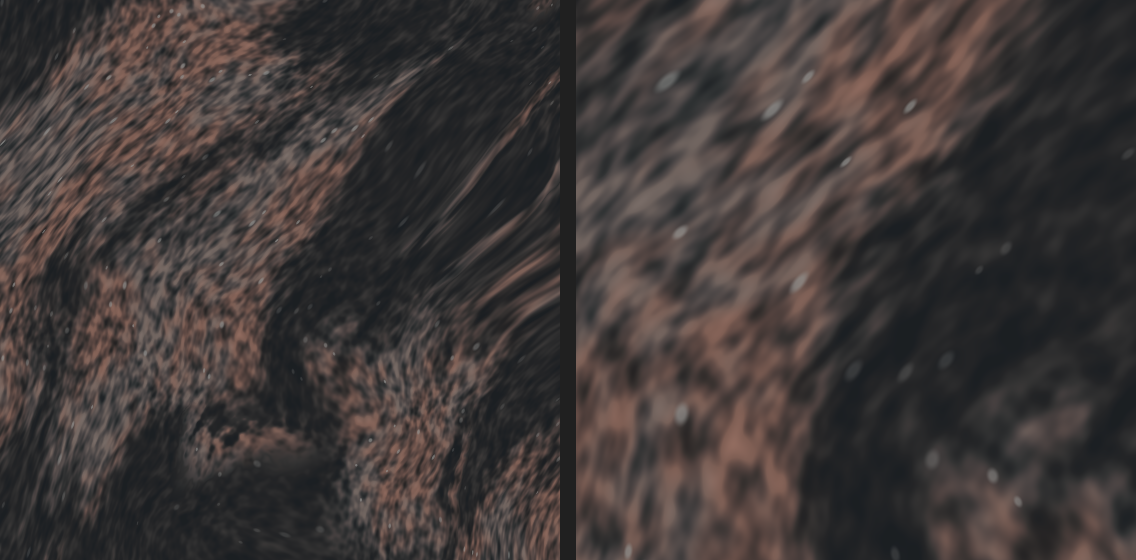
Left, the full canvas; right, a detail of the centre.
A WebGL 2 fragment shader for this texture:

```glsl
#version 300 es
precision highp float;

uniform vec2 u_resolution;
out vec4 fragColor;

const float FLOW_ANGLE = 0.98;             // main direction of the streaks
const float FOLD_SCALE = 1.8;
const float FOLD_AMOUNT = 0.21;
const float RIPPLE_SCALE = 6.5;
const float RIPPLE_AMOUNT = 0.022;
const vec2 BAND_FREQ = vec2(1.5, 3.7);     // along, across the flow
const vec2 VEIN_FREQ = vec2(1.2, 7.5);
const vec2 GRAIN_FREQ = vec2(31.0, 74.0);
const vec2 FLECK_FREQ = vec2(42.0, 85.0);
const float VEIN_WIDTH = 0.10;
const float DARK_TONE = 0.19;
const float PINK_TONE = 0.75;
const float DARK_GRAIN = 0.32;
const float PINK_GRAIN = 0.80;
const vec3 FLECK_COLOR = vec3(0.58, 0.58, 0.57);
const vec3 COOL_TINT = vec3(0.95, 1.02, 1.04);
const vec3 WARM_TINT = vec3(1.09, 0.97, 0.92);

const vec3 RAMP[6] = vec3[6](
    vec3(0.105, 0.120, 0.135),
    vec3(0.140, 0.143, 0.150),
    vec3(0.200, 0.197, 0.197),
    vec3(0.280, 0.250, 0.248),
    vec3(0.360, 0.308, 0.297),
    vec3(0.455, 0.380, 0.355));

vec2 hash2(vec2 cell) {
    vec3 h = fract(cell.xyx * vec3(0.1031, 0.1030, 0.0973));
    h += dot(h, h.yzx + 33.33);
    return fract((h.xx + h.yz) * h.zy);
}

vec2 randomGradient(vec2 cell) {
    float angle = 6.2832 * hash2(cell + 57.0).x;
    return vec2(cos(angle), sin(angle));
}

// Signed gradient noise
float noise(vec2 p) {
    vec2 i = floor(p), f = fract(p);
    vec2 w = f * f * f * (f * (f * 6.0 - 15.0) + 10.0);
    vec2 e = vec2(0.0, 1.0);
    float a = dot(randomGradient(i), f);
    float b = dot(randomGradient(i + e.yx), f - e.yx);
    float c = dot(randomGradient(i + e.xy), f - e.xy);
    float d = dot(randomGradient(i + e.yy), f - e.yy);
    return mix(mix(a, b, w.x), mix(c, d, w.x), w.y);
}

float fbm(vec2 p, int octaves) {
    float sum = 0.0, gain = 1.0;
    for (int k = 0; k < octaves; k++) {
        sum += gain * noise(p);
        p = p * 2.03 + vec2(17.3, 9.1);
        gain *= 0.5;
    }
    return sum;
}

vec2 warp(vec2 p, float scale, float amount) {
    return p + amount * vec2(noise(p * scale + 3.7), noise(p * scale + 41.2));
}

// Thin strands that fade in and out along their length
float strands(vec2 q, float roughness) {
    float line = abs(noise(q * VEIN_FREQ + 23.4) + 0.08 * roughness);
    float presence = smoothstep(-0.2, 0.15, noise(q * vec2(2.0, 3.0) + 71.0));
    return presence * (1.0 - smoothstep(0.25 * VEIN_WIDTH, VEIN_WIDTH, line));
}

// Sparse pale crystals, stretched along the flow
float flecks(vec2 q) {
    vec2 p = q * FLECK_FREQ;
    vec2 cell = floor(p);
    vec2 h = hash2(cell + 130.0);
    float radius = 0.18 + 0.25 * h.y;
    float d = length(fract(p) - 0.5 + 0.12 * (h - 0.5));
    return step(0.965, h.x) * (1.0 - smoothstep(0.3 * radius, radius, d));
}

vec3 rampColor(float tone) {
    float x = clamp(tone, 0.0, 1.0) * 5.0;
    vec3 color = RAMP[0];
    for (int k = 1; k < 6; k++) {
        color = mix(color, RAMP[k], clamp(x - float(k - 1), 0.0, 1.0));
    }
    return color * (1.0 + 0.35 * max(tone - 1.0, 0.0));
}

void main() {
    vec2 p = gl_FragCoord.xy / min(u_resolution.x, u_resolution.y);

    // Folded flow coordinates: x runs along the streaks, y across them
    vec2 folded = warp(warp(p, FOLD_SCALE, FOLD_AMOUNT), RIPPLE_SCALE, RIPPLE_AMOUNT);
    float c = cos(FLOW_ANGLE), s = sin(FLOW_ANGLE);
    vec2 q = vec2(c * folded.x + s * folded.y, c * folded.y - s * folded.x);

    // Broad bands joined by strands
    float grain = fbm(q * GRAIN_FREQ, 2);
    float streak = fbm(q * vec2(7.0, 30.0) + 11.0, 2);
    float band = fbm(q * BAND_FREQ + 5.6, 3) + 0.10 * streak + 0.05 * grain;
    float pink = smoothstep(-0.16, 0.20, band);
    pink = max(pink, 0.85 * strands(q, grain + streak));

    // Mineral tone with grains, stronger in the pale bands
    float tone = mix(DARK_TONE, PINK_TONE, pink);
    tone += grain * mix(DARK_GRAIN, PINK_GRAIN, pink) + 0.22 * streak;
    vec3 color = rampColor(tone);

    // Shift between grey and rosy patches
    float rosy = smoothstep(-0.35, 0.35, noise(q * vec2(4.0, 9.0) + 90.0)
        + 0.5 * noise(q * vec2(24.0, 50.0) + 31.0));
    color *= mix(vec3(1.0), mix(COOL_TINT, WARM_TINT, rosy), pink);

    color = mix(color, FLECK_COLOR, flecks(q) * mix(0.2, 0.65, pink));
    fragColor = vec4(color, 1.0);
}
```
